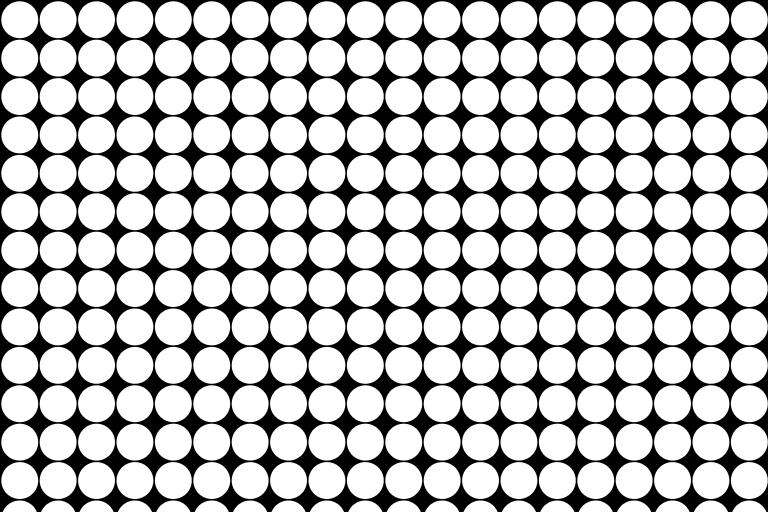
Give the GLSL for this pattern, as a Shadertoy shader.

```glsl
void mainImage(out vec4 fragColor, in vec2 fragCoord) {
    // Twenty square cells across, with rows counted down from the top edge
    float cellsPerPixel = 20.0 / iResolution.x;
    vec2 grid = vec2(fragCoord.x, iResolution.y - fragCoord.y) * cellsPerPixel;

    // Signed distance to the disc in each cell
    vec2 local = fract(grid - 0.014) - 0.5;
    float disc = length(local) - 0.48;

    // White discs on black, blended over one pixel
    float coverage = clamp(0.5 - disc / cellsPerPixel, 0.0, 1.0);
    fragColor = vec4(vec3(coverage), 1.0);
}
```
